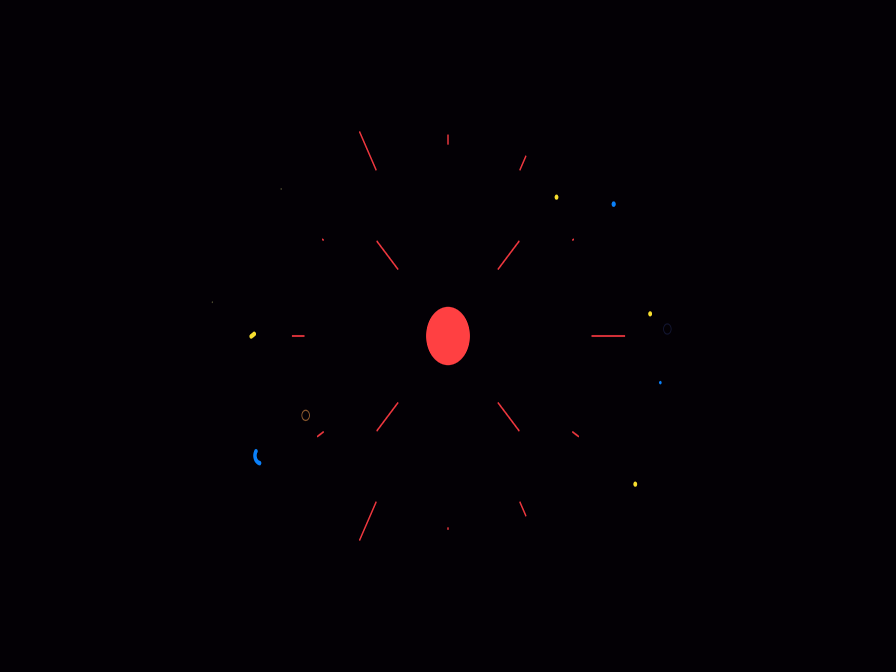
A WebGL 1 fragment shader for this background:

```glsl
precision highp float;

uniform vec2 u_resolution;

// Lengths are fractions of the canvas height, on a plane stretched to WIDE.
const float WIDE = 16.0 / 9.0;
const float TAU = 6.2831853;

const vec3 NIGHT = vec3(0.01, 0.0, 0.02);
const vec3 RED = vec3(1.0, 0.25, 0.26);
const vec3 RAY_RED = vec3(0.92, 0.21, 0.24);
const vec3 YELLOW = vec3(0.97, 0.87, 0.18);
const vec3 BLUE = vec3(0.04, 0.5, 0.98);
const vec3 DIM = vec3(0.33, 0.32, 0.2);
const vec3 BRONZE = vec3(0.55, 0.35, 0.18);
const vec3 INDIGO = vec3(0.07, 0.08, 0.19);

const float DISC_RADIUS = 0.0434;
const float LINE_HALF = 0.0014;

// Twelve outer rays whose lengths repeat every four.
const float RAY_COUNT = 12.0;
const float RAY_START = 0.286;
const vec4 RAY_LENGTHS = vec4(0.0642, 0.0012, 0.0225, 0.0125);

// The four diagonal rays, from and to this offset on both axes.
const float DIAGONAL_IN = 0.0998;
const float DIAGONAL_OUT = 0.1406;

// Dots along curved trails: first place, step, change of step.
const vec2 YELLOW_START = vec2(0.2153, 0.2066);
const vec2 YELLOW_STEP = vec2(0.1858, -0.1736);
const vec2 YELLOW_BEND = vec2(-0.2153, -0.0799);
const vec2 BLUE_START = vec2(0.3287, 0.1962);
const vec2 BLUE_STEP = vec2(0.0926, -0.2656);
const vec2 DIM_START = vec2(-0.331, 0.2188);
const vec2 DIM_STEP = vec2(-0.1366, -0.1685);

const vec2 PILL_A = vec2(-0.3905, -0.0005);
const vec2 PILL_B = vec2(-0.3845, 0.003);
const float PILL_RADIUS = 0.0035;

const float RING_RADIUS = 0.0075;
const vec2 BRONZE_RING = vec2(-0.2824, -0.1181);
const vec2 INDIGO_RING = vec2(0.4352, 0.0104);

const vec2 HOOK_CENTER = vec2(-0.3717, -0.178);
const float HOOK_RADIUS = 0.0113;
const float HOOK_HALF = 0.0034;
const float HOOK_FACING = 3.53;
const float HOOK_SPREAD = 1.0;

float segment(vec2 p, vec2 a, vec2 b) {
  vec2 ab = b - a;
  return length(p - a - ab * clamp(dot(p - a, ab) / dot(ab, ab), 0.0, 1.0));
}

float ring(vec2 p, float radius) {
  return abs(length(p) - radius);
}

vec2 turn(vec2 p, float angle) {
  float c = cos(angle), s = sin(angle);
  return vec2(c * p.x + s * p.y, c * p.y - s * p.x);
}

float arc(vec2 p, float radius, float facing, float spread) {
  p = turn(p, facing);
  float angle = clamp(atan(p.y, p.x), -spread, spread);
  return length(p - radius * vec2(cos(angle), sin(angle)));
}

float outerRays(vec2 p) {
  float sector = TAU / RAY_COUNT;
  float index = floor(atan(p.y, p.x) / sector + 0.5);
  float kind = floor(mod(index + 0.5, 4.0));
  float len = dot(RAY_LENGTHS, vec4(equal(vec4(0.0, 1.0, 2.0, 3.0), vec4(kind))));
  return segment(turn(p, index * sector), vec2(RAY_START, 0.0), vec2(RAY_START + len, 0.0));
}

vec2 trail(vec2 start, vec2 stride, vec2 bend, float i) {
  return start + stride * i + bend * i * (i - 1.0) * 0.5;
}

void paint(inout vec3 color, vec3 ink, float dist) {
  color = mix(color, ink, clamp(0.5 - dist * u_resolution.y / 1.15, 0.0, 1.0));
}

void main() {
  vec2 p = (gl_FragCoord.xy / u_resolution - 0.5) * vec2(WIDE, 1.0);
  vec3 color = NIGHT;

  // Central disc and rays
  paint(color, RED, length(p) - DISC_RADIUS);
  paint(color, RAY_RED, outerRays(p) - LINE_HALF);
  paint(color, RAY_RED, segment(abs(p), vec2(DIAGONAL_IN), vec2(DIAGONAL_OUT)) - LINE_HALF);

  // Scattered dots
  for (int n = 0; n < 3; n++) {
    float i = float(n);
    paint(color, YELLOW, length(p - trail(YELLOW_START, YELLOW_STEP, YELLOW_BEND, i)) - 0.0038);
    if (n < 2) {
      paint(color, BLUE, length(p - trail(BLUE_START, BLUE_STEP, vec2(0.0), i)) - 0.0041 + 0.0016 * i);
      paint(color, DIM, length(p - trail(DIM_START, DIM_STEP, vec2(0.0), i)) - 0.0012);
    }
  }

  // Pill, rings and hook
  paint(color, YELLOW, segment(p, PILL_A, PILL_B) - PILL_RADIUS);
  paint(color, BRONZE, ring(p - BRONZE_RING, RING_RADIUS) - 0.0009);
  paint(color, INDIGO, ring(p - INDIGO_RING, RING_RADIUS) - 0.0009);
  paint(color, BLUE, arc(p - HOOK_CENTER, HOOK_RADIUS, HOOK_FACING, HOOK_SPREAD) - HOOK_HALF);

  gl_FragColor = vec4(color, 1.0);
}
```
